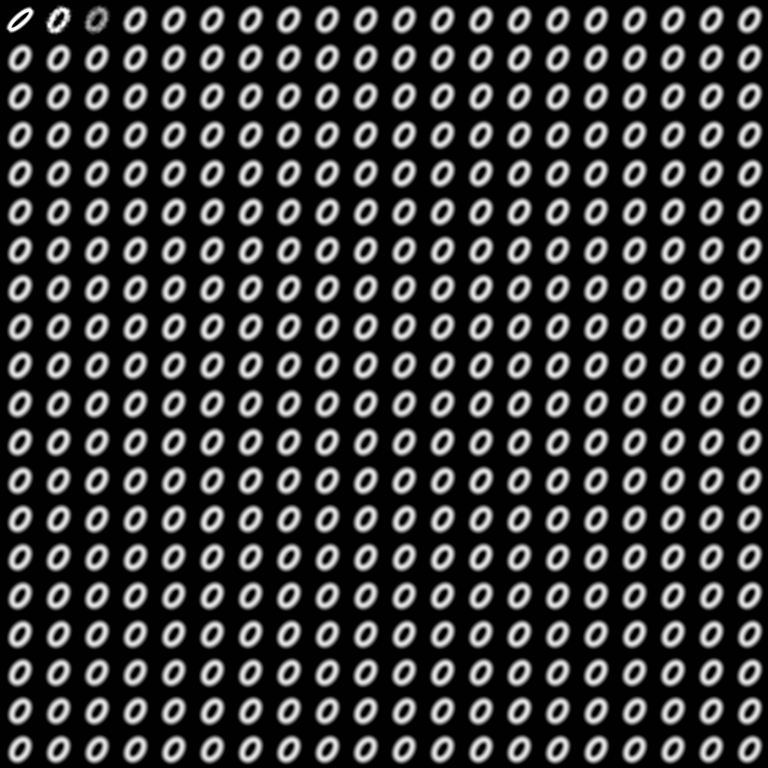
Give the GLSL for this pattern, as a Shadertoy shader.

```glsl
// Grid of soft, slanted white rings on black, settling from a sharp first ring into even repeats.
#define GRID 20.0                   // repeats across and down
#define CENTER vec2(0.527, 0.482)   // ring centre inside a cell
#define RADII vec2(0.181, 0.277)    // short and long radius, in cells
#define TILT 0.56                   // lean of the long axis from vertical, radians
#define STROKE 0.163                // half width of the soft stroke, in cells
#define PEAK 0.885                  // brightness along the stroke
#define BLACK 0.004                 // background level
#define JITTER 0.016                // variation between repeats
#define GRAIN 1.9                   // strength of the early speckle
#define GRAIN_SCALE 9.0             // speckle lattice steps per cell

vec2 hash2(vec2 p) {
    vec3 q = fract(p.xyx * vec3(0.1031, 0.1030, 0.0973));
    q += dot(q, q.yzx + 33.33);
    return fract((q.xx + q.yz) * q.zy);
}

// Gradient at a lattice point, wrapped to the period
vec2 gradient(vec2 lattice, float period) {
    float angle = 6.2832 * hash2(mod(lattice, period)).x;
    return vec2(cos(angle), sin(angle));
}

float gradientNoise(vec2 p, float period) {
    vec2 i = floor(p), f = fract(p);
    vec2 u = f * f * f * (f * (f * 6.0 - 15.0) + 10.0);
    vec2 e = vec2(1.0, 0.0);
    float a = dot(gradient(i, period), f);
    float b = dot(gradient(i + e.xy, period), f - e.xy);
    float c = dot(gradient(i + e.yx, period), f - e.yx);
    float d = dot(gradient(i + e.xx, period), f - e.xx);
    return mix(mix(a, b, u.x), mix(c, d, u.x), u.y);
}

// Approximate signed distance to an ellipse outline
float ellipseDistance(vec2 p, vec2 radii) {
    float k = length(p / radii);
    return k * (k - 1.0) / max(length(p / (radii * radii)), 1e-4);
}

void mainImage(out vec4 fragColor, in vec2 fragCoord) {
    vec2 grid = fragCoord / iResolution.xy * GRID;
    vec2 cell = floor(grid);
    float pixel = GRID / min(iResolution.x, iResolution.y);

    // Reading order from the top left; the first few repeats differ
    float order = (GRID - 1.0 - cell.y) * GRID + cell.x;
    float sharp = exp(-1.5 * order);
    float speckle = GRAIN * order * exp2(-2.0 * order);
    float dim = 0.27 * exp(-4.0 * (order - 2.0) * (order - 2.0));

    // Small differences between repeats
    vec2 vary = (hash2(cell + 3.0) - 0.5) * JITTER;
    vec2 shift = (hash2(cell + 41.0) - 0.5) * JITTER * 0.3;
    vec2 radii = mix(RADII * (1.0 + vary), vec2(0.11, 0.35), sharp);
    float tilt = mix(TILT + vary.x * 1.5, 0.84, sharp);
    float stroke = max(mix(STROKE, 0.1, sharp), 1.5 * pixel);

    // Slanted ring with a smooth stroke profile
    vec2 p = fract(grid) - CENTER - shift;
    float c = cos(tilt), s = sin(tilt);
    vec2 q = vec2(c * p.x - s * p.y, s * p.x + c * p.y);
    float dist = abs(ellipseDistance(q, radii));
    float ring = 1.0 - smoothstep(0.0, stroke, dist);
    float level = ring * (mix(PEAK, 1.25, sharp) + vary.y - dim);

    // Speckle around the early rings
    float grain = gradientNoise(grid * GRAIN_SCALE, GRID * GRAIN_SCALE);
    level += speckle * grain * (1.0 - smoothstep(0.06, 0.2, dist));

    fragColor = vec4(vec3(clamp(max(level, BLACK), 0.0, 1.0)), 1.0);
}
```
